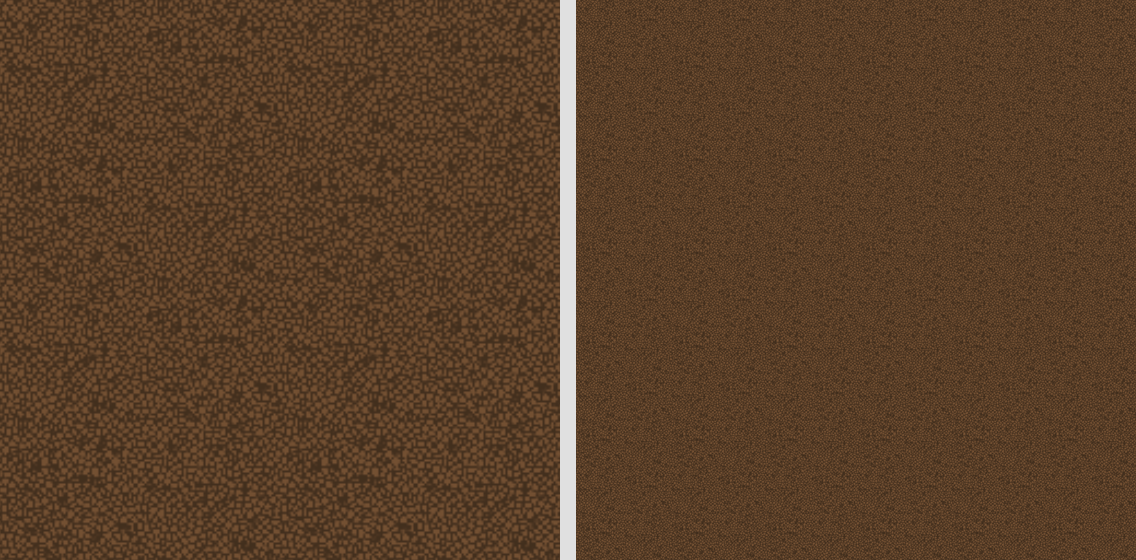
Left, the tile; right, the same tile 3 across and 3 down.
Reproduce this texture procedurally as a WebGL 1 fragment shader.

```glsl
precision highp float;
// Dark brown crackled ground: small light grains parted by fine diagonal cracks.
// A jittered Voronoi lattice turned by 45 degrees is sampled on a coarse texel
// grid and blended between texels; every lattice and hash wraps, so it tiles.

uniform vec2 u_resolution;

const float TILES = 2.0;      // repeats of the pattern across the canvas
const float TEXELS = 128.0;   // texels across one repeat
const float LATTICE = 28.0;   // diagonal grain rows across one repeat
const vec3 CRACK_BROWN = vec3(0.260, 0.183, 0.115);
const vec3 GRAIN_BROWN = vec3(0.452, 0.313, 0.197);

vec2 hash2(vec2 p) {
  vec3 h = fract(vec3(p.xyx) * vec3(0.1031, 0.1030, 0.0973));
  h += dot(h, h.yzx + 33.33);
  return fract((h.xx + h.yz) * h.zy);
}

// Gap between the two nearest grain centres: zero along the cracks.
float crackGap(vec2 p, float period, float jitter) {
  vec2 cell = floor(p);
  float nearest = 8.0;
  float second = 8.0;
  for (int j = -1; j <= 1; j++) {
    for (int i = -1; i <= 1; i++) {
      vec2 neighbour = cell + vec2(float(i), float(j));
      vec2 offset = 0.5 + jitter * (hash2(mod(neighbour, period)) - 0.5);
      float d = length(neighbour + offset - p);
      second = min(second, max(nearest, d));
      nearest = min(nearest, d);
    }
  }
  return second - nearest;
}

// Brightness of one texel: 0 in a crack, 1 on a grain.
float texelTone(vec2 texel) {
  vec2 id = mod(texel, TEXELS);
  vec2 uv = (id + 0.5) / TEXELS;
  vec2 diagonal = vec2(uv.x + uv.y, uv.x - uv.y) * LATTICE;
  float gap = crackGap(diagonal, LATTICE, 0.85);
  float roughness = 0.12 * (hash2(id + 17.0).x - 0.5);
  return smoothstep(0.17, 0.37, gap + roughness);
}

// Linear blend of the four texels around a point.
float blendedTone(vec2 p) {
  vec2 corner = floor(p - 0.5);
  vec2 f = p - 0.5 - corner;
  float low = mix(texelTone(corner), texelTone(corner + vec2(1.0, 0.0)), f.x);
  float high = mix(texelTone(corner + vec2(0.0, 1.0)), texelTone(corner + 1.0), f.x);
  return mix(low, high, f.y);
}

void main() {
  vec2 uv = gl_FragCoord.xy / u_resolution;
  float tone = blendedTone(uv * TILES * TEXELS);
  gl_FragColor = vec4(mix(CRACK_BROWN, GRAIN_BROWN, tone), 1.0);
}
```
